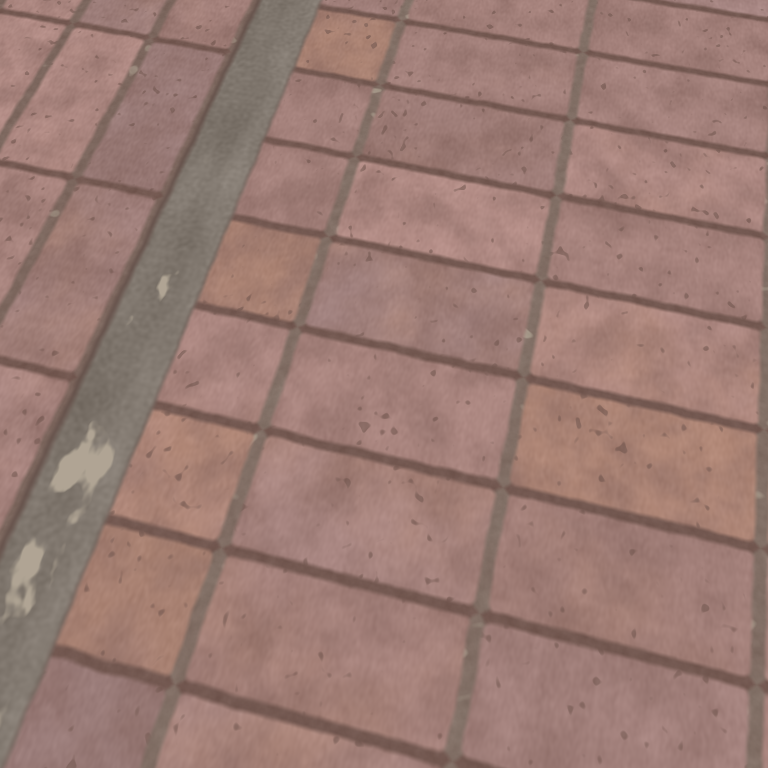
Give the GLSL for this texture, as a Shadertoy shader.

```glsl
#define JOINT vec2(0.052, 0.042)
#define CHANNEL vec2(-1.66, -0.94)
#define CLAY vec3(0.685, 0.540, 0.515)
#define MAUVE vec3(0.635, 0.515, 0.505)
#define ORANGE vec3(0.690, 0.530, 0.465)
#define STAIN vec3(0.530, 0.405, 0.380)
#define GROUT vec3(0.520, 0.455, 0.415)
#define SHADOW vec3(0.450, 0.345, 0.315)
#define CEMENT vec3(0.510, 0.475, 0.440)
#define CREAM vec3(0.690, 0.645, 0.580)

vec2 hash2(vec2 p) {
    p = vec2(dot(p, vec2(127.1, 311.7)), dot(p, vec2(269.5, 183.3)));
    return fract(sin(p) * 43758.5) * 2.0 - 1.0;
}

// Gradient noise, roughly -0.7 to 0.7
float noise(vec2 p) {
    vec2 i = floor(p), f = fract(p);
    vec2 s = f * f * f * (f * (f * 6.0 - 15.0) + 10.0);
    vec2 e = vec2(0.0, 1.0);
    float low = mix(dot(hash2(i), f), dot(hash2(i + e.yx), f - e.yx), s.x);
    float high = mix(dot(hash2(i + e), f - e), dot(hash2(i + e.yy), f - e.yy), s.x);
    return mix(low, high, s.y);
}

float fbm(vec2 p) {
    float sum = 0.0, amp = 0.6;
    for (int i = 0; i < 4; i++) {
        sum += amp * noise(p);
        p = mat2(1.6, 1.2, -1.2, 1.6) * p + 7.3;
        amp *= 0.5;
    }
    return sum;
}

// Canvas to floor plane: one unit is a brick's short side, y runs toward the viewer
vec2 floorPlane(vec2 canvas) {
    mat3 view = mat3(0.4568, 0.0828, -0.0534,
                     -0.2834, 0.4111, -0.2688,
                     0.4948, 0.1107, 1.0);
    vec3 q = inverse(view) * vec3(canvas.x, 1.0 - canvas.y, 1.0);
    return q.xy / q.z * vec2(4.0, 5.0) + vec2(0.0, 1.0);
}

vec3 brickColor(vec2 p, vec2 id, float edge) {
    vec2 pick = hash2(id + 3.7);
    vec3 col = mix(CLAY, MAUVE, smoothstep(-0.1, 0.9, pick.x));
    col = mix(col, ORANGE, smoothstep(0.0, 0.9, pick.y + fbm(p * 0.9 + 20.0)));
    col *= 1.0 + 0.05 * hash2(id + 9.1).x;

    // Broad stains, grime near the edges and clustered pits
    vec2 q = p + id * 5.3;
    float cloud = fbm(q * 1.3);
    col = mix(col, STAIN, 0.55 * smoothstep(0.0, 0.5, cloud + 0.12 * pick.x));
    float grime = smoothstep(0.22, 0.0, edge) * smoothstep(-0.25, 0.4, fbm(q * 2.1 + 4.0));
    col = mix(col, STAIN, 0.6 * grime);
    float pits = smoothstep(0.32, 0.50, noise(q * vec2(13.0, 10.0)) + 0.35 * noise(q * 1.7 + 8.0));
    col = mix(col, SHADOW, 0.6 * pits);

    // Worn pale scuffs and fine grain
    col += 0.045 * fbm(q * vec2(7.0, 4.0)) + 0.035 * noise(q * vec2(32.0, 16.0));
    return col;
}

vec3 mortarColor(vec2 p, float upright) {
    vec3 col = mix(SHADOW, GROUT, upright * (0.8 + 0.5 * fbm(p * 2.0)));
    float crumbs = smoothstep(0.30, 0.48, noise(p * 6.0 + 2.0) + 0.3 * noise(p * 0.8));
    col = mix(col, CREAM, 0.75 * crumbs * upright);
    return col + 0.07 * fbm(p * 11.0);
}

vec3 channelColor(vec2 p) {
    float across = (p.x - CHANNEL.x) / (CHANNEL.y - CHANNEL.x);
    vec3 col = CEMENT + 0.10 * fbm(p * vec2(3.0, 1.3)) + 0.05 * noise(p * 18.0);
    col += 0.03 * smoothstep(0.4, 0.9, across) - 0.02;

    // Broken cream patches along the nearer part of the strip
    float patches = fbm(p * vec2(2.6, 1.5) + vec2(3.0, 1.0)) + 0.16 * smoothstep(2.0, 8.0, p.y);
    patches *= smoothstep(0.05, 0.35, across) * smoothstep(0.95, 0.65, across);
    col = mix(col, CREAM, smoothstep(0.15, 0.24, patches) * smoothstep(2.3, 3.0, p.y));
    float rim = smoothstep(0.12, 0.02, across) + 0.5 * smoothstep(0.93, 1.0, across);
    return mix(col, SHADOW * 0.85, 0.75 * rim);
}

void mainImage(out vec4 fragColor, in vec2 fragCoord) {
    vec2 p = floorPlane(fragCoord / iResolution.xy);
    float blur = 0.5 * length(fwidth(p)) + 0.018;
    vec2 rough = p + 0.035 * vec2(fbm(p * 3.0), fbm(p * 3.0 + 31.0));

    // Lengthwise bricks left of the channel, crosswise bricks right of it
    bool leftSide = p.x < 0.5 * (CHANNEL.x + CHANNEL.y);
    vec2 size = leftSide ? vec2(0.92, 2.0) : vec2(2.0, 1.0);
    vec2 origin = leftSide ? vec2(CHANNEL.x, 0.93) : vec2(0.0);
    vec2 grid = (rough - origin) / size;
    vec2 id = floor(grid) + (leftSide ? 40.0 : 0.0);
    vec2 gap = (0.5 - abs(fract(grid) - 0.5)) * size - JOINT;
    float corner = 0.05;
    vec2 inner = max(corner - gap, 0.0);
    float edge = min(max(gap.x, gap.y), 0.0);
    edge = min(min(gap.x, gap.y), corner - length(inner)) + 0.0 * edge;

    float upright = smoothstep(-0.03, 0.03, gap.y - gap.x) * (leftSide ? 0.65 : 1.0);
    vec3 col = mix(mortarColor(p, upright), brickColor(p, id, edge),
                   smoothstep(-blur, blur, edge));

    // Cement channel cuts through the paving
    float inside = min(rough.x - CHANNEL.x, CHANNEL.y - rough.x);
    col = mix(col, channelColor(rough), smoothstep(-blur, blur, inside));
    fragColor = vec4(clamp(col, 0.0, 1.0), 1.0);
}
```
